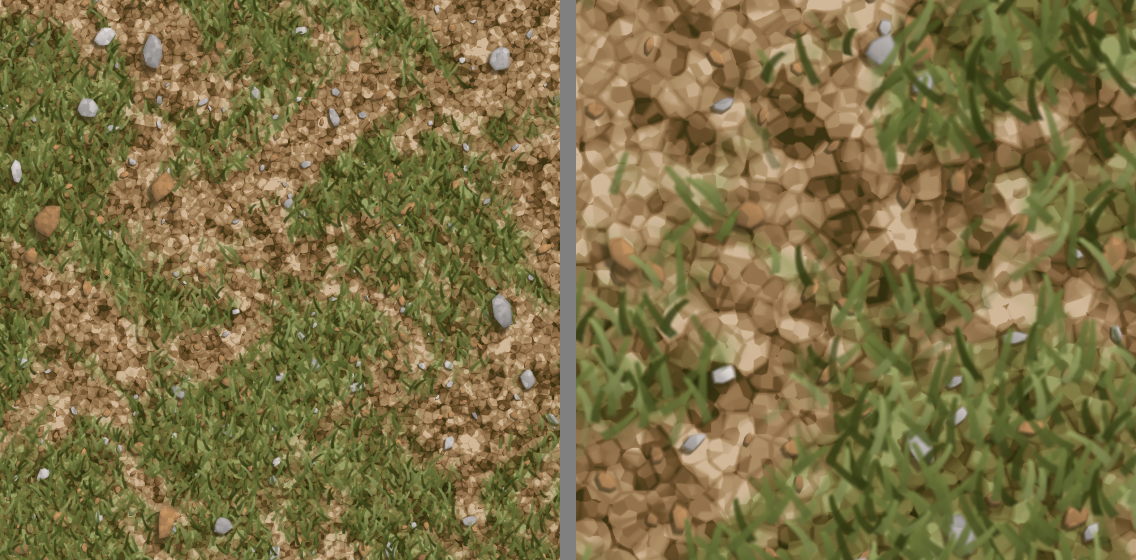
Left, the full canvas; right, a detail of the centre.
Reproduce this texture procedurally as a WebGL 2 fragment shader.

```glsl
#version 300 es
precision highp float;
// Stony brown soil with gravel, scattered pale rocks and tufts of short grass.

#define GRAIN_SCALE 62.0
#define SOIL_TONE 0.56
#define SOIL_CONTRAST 1.15
#define GRASS_SCALE 9.0
#define GRASS_AMOUNT 0.02
#define BLADE_GRID 30.0
#define BLADE_LAYERS 8
#define BLADE_HALF_LENGTH 0.017
#define BLADE_HALF_WIDTH 0.0023
#define ROCK_SIZE 0.030
#define EDGE_SOFTNESS 0.0016

uniform vec2 u_resolution;
out vec4 outColor;

vec3 hash3(vec2 c) {
  vec3 q = fract(c.xyx * vec3(0.1031, 0.1030, 0.0973));
  q += dot(q, q.yxz + 33.33);
  return fract((q.xxy + q.yzz) * q.zyx);
}

vec2 direction(float a) { return vec2(cos(a), sin(a)); }

// Soft cellular noise: x = blended cell value, y = gap to the next cell.
vec2 grains(vec2 p) {
  vec2 base = floor(p);
  float sum = 0.0, weight = 0.0, near = 9.0, second = 9.0;
  for (int y = -1; y <= 1; y++)
  for (int x = -1; x <= 1; x++) {
    vec2 cell = base + vec2(x, y);
    vec3 h = hash3(cell + 40.0);
    vec2 v = cell + h.xy - p;
    float d = dot(v, v), w = exp(-16.0 * d);
    sum += w * h.z;
    weight += w;
    second = min(second, max(near, d));
    near = min(near, d);
  }
  return vec2(sum / max(weight, 1e-5), sqrt(second) - sqrt(near));
}

// Warped layered sines; positive where grass grows.
float grassiness(vec2 p) {
  vec2 q = p * GRASS_SCALE + vec2(2.7, 5.1);
  float sum = 0.0, amp = 0.5;
  for (int i = 0; i < 4; i++) {
    q += 0.8 * sin(q.yx * 1.3 + float(i));
    sum += amp * sin(q.x + 1.0) * sin(q.y);
    q = mat2(1.5, 1.2, -1.2, 1.5) * q;
    amp *= 0.7;
  }
  return sum + GRASS_AMOUNT + 0.3 * (0.5 - p.x) + 0.25 * (0.5 - p.y);
}

vec3 soilRamp(float t) {
  vec3 c = mix(vec3(0.23, 0.20, 0.07), vec3(0.41, 0.30, 0.16), smoothstep(0.0, 0.25, t));
  c = mix(c, vec3(0.58, 0.45, 0.30), smoothstep(0.25, 0.5, t));
  c = mix(c, vec3(0.68, 0.56, 0.40), smoothstep(0.5, 0.75, t));
  return mix(c, vec3(0.82, 0.72, 0.60), smoothstep(0.75, 1.0, t));
}

// Rounded irregular polygon.
float stoneDistance(vec2 q, float r, vec3 k) {
  float d = -1.0;
  for (int i = 0; i < 6; i++) {
    float n = float(i);
    float a = (n + 0.8 * fract(k.z * 7.3 * (n + 1.0))) * 1.0472;
    d = max(d, dot(q, direction(a)) - r * (0.7 + 0.4 * fract(k.y * 9.7 * (n + 2.0))));
  }
  return mix(d, length(q) - r, 0.3);
}

void addStones(inout vec3 col, vec2 p, float grid, float density, float size, float greyShare, float rough) {
  vec2 base = floor(p * grid);
  for (int y = -1; y <= 1; y++)
  for (int x = -1; x <= 1; x++) {
    vec2 cell = base + vec2(x, y);
    vec3 h = hash3(cell + grid * 3.0), k = hash3(cell + grid * 5.0 + 57.0);
    if (h.x > density) continue;
    vec2 v = p - (cell + 0.15 + 0.7 * hash3(cell + 91.0).xy) / grid;
    float r = size * (0.5 + 0.6 * h.y);
    vec2 u = direction((k.x - 0.6) * 2.4);
    mat2 turn = mat2(u.x, -u.y, u.y, u.x);
    vec2 squash = vec2(1.15 + 0.9 * k.y, 1.0);
    vec2 q = turn * v * squash;
    vec2 qs = turn * (v + vec2(0.22, 0.28) * r) * squash;
    float shadow = 1.0 - smoothstep(-0.1 * r, 0.3 * r, stoneDistance(qs, r, k));
    col = mix(col, vec3(0.24, 0.19, 0.09), 0.65 * shadow);
    vec3 tint = mix(vec3(0.69, 0.52, 0.34), vec3(0.73, 0.71, 0.70), step(k.z, greyShare));
    float light = 0.84 + 0.24 * h.z + 0.13 * dot(v, vec2(0.5, 0.8)) / r + 0.2 * (rough - 0.5);
    float edge = stoneDistance(q, r, k);
    light -= 0.13 * smoothstep(-0.3 * r, 0.0, edge);
    col = mix(col, tint * light, 1.0 - smoothstep(-EDGE_SOFTNESS, EDGE_SOFTNESS, edge));
  }
}

void addBlades(inout vec3 col, vec2 p, float layer) {
  vec2 offset = vec2(0.37, 0.61) * layer;
  vec2 base = floor(p * BLADE_GRID + offset);
  for (int y = -1; y <= 1; y++)
  for (int x = -1; x <= 1; x++) {
    vec2 cell = base + vec2(x, y);
    vec3 h = hash3(cell + layer * 71.0), k = hash3(cell + layer * 37.0 + 19.0);
    vec2 center = (cell + h.xy - offset) / BLADE_GRID;
    vec2 along = direction(1.57 + (k.x - 0.5) * 1.9), v = p - center;
    float len = BLADE_HALF_LENGTH * (0.5 + 0.6 * k.y);
    float t = dot(v, along) / len;
    float bend = (k.z - 0.5) * 0.006 * t * t;
    float side = abs(dot(v, vec2(-along.y, along.x)) - bend);
    float width = BLADE_HALF_WIDTH * (1.0 - 0.35 * t);
    float cover = (1.0 - smoothstep(width - EDGE_SOFTNESS, width + EDGE_SOFTNESS, side))
                * (1.0 - smoothstep(0.8, 1.05, abs(t)));
    if (cover < 0.01) continue;
    cover *= smoothstep(-0.1, 0.15, grassiness(center) - 0.4 * (h.z - 0.5));
    vec3 green = mix(vec3(0.21, 0.24, 0.07), vec3(0.41, 0.46, 0.22), smoothstep(0.0, 0.55, k.z));
    green = mix(green, vec3(0.58, 0.62, 0.38), smoothstep(0.72, 1.0, k.z));
    col = mix(col, green * (0.95 + 0.12 * t), 0.88 * cover);
  }
}

void main() {
  vec2 p = gl_FragCoord.xy / u_resolution.y;

  // Soil grains in three sizes, with dark gaps between them.
  vec2 coarse = grains(p * GRAIN_SCALE * 0.5), mid = grains(p * GRAIN_SCALE), fine = grains(p * GRAIN_SCALE * 2.1 + 7.0);
  float tone = 0.35 * (coarse.x - 0.5) + 0.5 * (mid.x - 0.5) + 0.4 * (fine.x - 0.5);
  tone -= 0.16 * (1.0 - smoothstep(0.0, 0.3, mid.y)) - 0.05;
  vec3 col = soilRamp(SOIL_TONE + SOIL_CONTRAST * tone);

  // Low growth tinting the ground.
  float growth = smoothstep(-0.25, 0.35, grassiness(p));
  col = mix(col, col * vec3(0.74, 0.87, 0.66), growth);

  // Gravel, then grass, then the larger rocks.
  addStones(col, p, 44.0, 0.22, 0.0075, 0.2, fine.x);
  addStones(col, p, 21.0, 0.17, 0.015, 0.35, fine.x);
  for (int i = 0; i < BLADE_LAYERS; i++) addBlades(col, p, float(i) + 1.0);
  addStones(col, p, 8.0, 0.24, ROCK_SIZE, 0.75, fine.x);

  outColor = vec4(col, 1.0);
}
```
